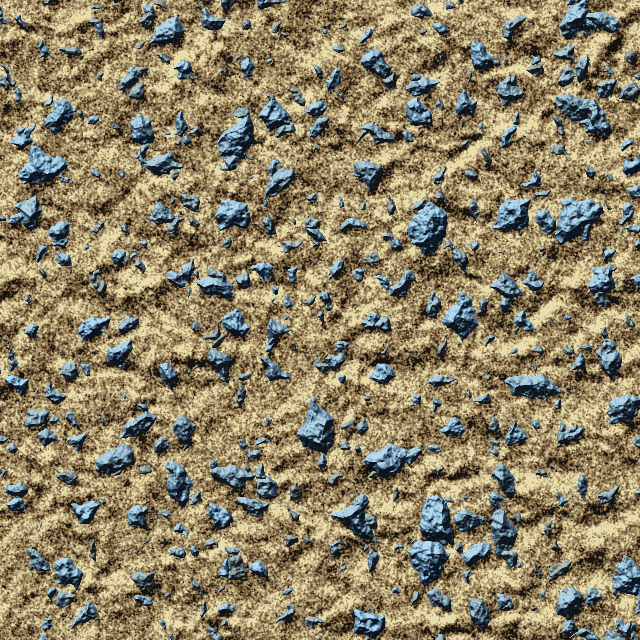
Give the GLSL for this texture, as a Shadertoy shader.

```glsl
// Draws rough tan sand strewn with chipped blue-grey stones, lit from the upper left.

const vec3 SAND_DEEP = vec3(0.08, 0.07, 0.06);
const vec3 SAND_BROWN = vec3(0.39, 0.30, 0.18);
const vec3 SAND_TAN = vec3(0.61, 0.52, 0.37);
const vec3 SAND_CREAM = vec3(0.80, 0.74, 0.56);
const vec3 STONE_DARK = vec3(0.04, 0.07, 0.11);
const vec3 STONE_MID = vec3(0.24, 0.38, 0.49);
const vec3 STONE_LIGHT = vec3(0.60, 0.76, 0.86);
const vec3 DUST = vec3(0.54, 0.55, 0.50);
const vec3 LIGHT = vec3(-0.32, 0.74, 0.58);

const float SAND_TONE = 0.71;      // mean brightness of the sand
const float RELIEF_SCALE = 24.0;   // sand lumps per canvas
const float RELIEF_GAIN = 3.6;
const float RELIEF_REACH = 0.009;
const float GRAIN_SCALE = 410.0;
const float GRAIN_GAIN = 0.95;
const float BIG_CELLS = 13.0;      // stone grid, cells per canvas
const float SMALL_CELLS = 26.0;
const float BIG_DENSITY = 0.74;
const float SMALL_DENSITY = 0.50;
const float CHIP_WARP = 0.017;     // irregularity of stone outlines
const float BURIAL = 0.003;        // depth of sand over the stones
const float ROUGHNESS = 0.021;
const float EDGE = 0.0016;
const float SHADOW_REACH = 0.008;
const int FACETS = 6;
const float TAU = 6.28319;

// Integer hash, three values from 0 to 1
vec3 hash3(vec2 cell, float seed) {
    uvec3 v = uvec3(ivec3(vec3(cell, seed)));
    v = v * 1664525u + 1013904223u;
    for (int i = 0; i < 2; i++) {
        v.x += v.y * v.z;
        v.y += v.z * v.x;
        v.z += v.x * v.y;
        v ^= v >> 16u;
    }
    return vec3(v & 65535u) / 65535.0;
}

float noise(vec2 p) {
    vec2 cell = floor(p), f = fract(p);
    f = f * f * (3.0 - 2.0 * f);
    float low = mix(hash3(cell, 1.0).x, hash3(cell + vec2(1, 0), 1.0).x, f.x);
    float high = mix(hash3(cell + vec2(0, 1), 1.0).x, hash3(cell + vec2(1, 1), 1.0).x, f.x);
    return mix(low, high, f.y);
}

float fbm(vec2 p, int octaves) {
    float sum = 0.0, amplitude = 0.5;
    for (int i = 0; i < octaves; i++) {
        sum += amplitude * noise(p);
        p = mat2(1.6, 1.2, -1.2, 1.6) * p + 7.3;
        amplitude *= 0.5;
    }
    return sum;
}

mat2 rotate(float angle) {
    float c = cos(angle), s = sin(angle);
    return mat2(c, s, -s, c);
}

// Faceted stones on a jittered grid: x = height, y = random value of the stone
vec2 stoneLayer(vec2 p, float cells, float density, float seed) {
    vec2 q = p * cells, best = vec2(-1.0, 0.0);
    for (int j = -1; j <= 1; j++)
    for (int i = -1; i <= 1; i++) {
        vec2 cell = floor(q) + vec2(i, j);
        vec3 place = hash3(cell, seed);
        if (place.z > density) continue;
        vec3 shape = hash3(cell, seed + 1.0);
        float radius = mix(0.25, 0.56, shape.x * sqrt(shape.x));
        vec2 d = rotate(shape.z * TAU) * (q - cell - 0.5 - 0.7 * (place.xy - 0.5));
        d.y *= mix(1.0, 1.9, shape.y);
        float top = radius * 0.55 + dot(d, place.xy - 0.5);
        for (int k = 0; k < FACETS; k++) {
            vec3 facet = hash3(cell, seed + 2.0 + float(k));
            float angle = (float(k) + 0.8 * facet.x) * TAU / float(FACETS);
            float inside = radius * mix(0.55, 1.1, facet.y) - dot(d, vec2(cos(angle), sin(angle)));
            top = min(top, inside * mix(0.6, 1.8, facet.z));
        }
        if (top > best.x) best = vec2(top, shape.y);
    }
    return vec2(best.x / cells, best.y);
}

// x = height above the sand, y = dustiness
vec2 stones(vec2 p) {
    vec2 warp = vec2(fbm(p * 42.0, 2), fbm(p * 42.0 + 31.7, 2)) - 0.37;
    vec2 q = p + 1.3 * CHIP_WARP * warp;
    vec2 big = stoneLayer(q, BIG_CELLS, BIG_DENSITY, 10.0);
    vec2 small = stoneLayer(q + 0.37, SMALL_CELLS, SMALL_DENSITY, 40.0);
    big.y *= 0.3;
    small.y = 0.1 + 0.6 * small.y;
    vec2 stone = big.x > small.x ? big : small;
    stone.x += ROUGHNESS * (fbm(p * 80.0, 3) - 0.42) * smoothstep(0.0, 0.006, stone.x);
    stone.x -= BURIAL * noise(p * 60.0 + 5.0);
    return stone;
}

// Rounded lumps bent by a slow warp so that no direction dominates
float sandHeight(vec2 p) {
    vec2 bend = vec2(noise(p * 17.0), noise(p * 17.0 + 13.1)) - 0.5;
    return fbm(rotate(0.4) * (p + 0.03 * bend) * RELIEF_SCALE, 3);
}

vec3 sandColor(float tone) {
    vec3 color = mix(SAND_DEEP, SAND_BROWN, clamp(tone * 3.0, 0.0, 1.0));
    color = mix(color, SAND_TAN, clamp(tone * 3.0 - 1.0, 0.0, 1.0));
    return mix(color, SAND_CREAM, clamp(tone * 3.0 - 2.0, 0.0, 1.6));
}

void mainImage(out vec4 fragColor, in vec2 fragCoord) {
    vec2 p = fragCoord / iResolution.y;
    vec2 toLight = normalize(LIGHT.xy);
    vec2 stone = stones(p);

    // Sand: lit lumps, fine grain and dark specks
    float relief = sandHeight(p) - sandHeight(p + RELIEF_REACH * toLight);
    float fine = noise(rotate(0.6) * p * GRAIN_SCALE) - 0.5;
    float coarse = noise(rotate(1.1) * p * GRAIN_SCALE * 0.6 + 9.0) - 0.5;
    float grain = fine + 0.45 * coarse;
    float speck = smoothstep(0.82, 0.93, noise(rotate(0.3) * p * GRAIN_SCALE * 0.8 + 17.0));
    float shadow = smoothstep(0.0, 0.008, stones(p + SHADOW_REACH * toLight).x);
    float tone = SAND_TONE + RELIEF_GAIN * relief + GRAIN_GAIN * grain - 0.4 * speck - 0.35 * shadow;
    vec3 color = sandColor(tone);

    // Stones: facets shaded by the slope of their height
    vec2 e = vec2(0.0018, 0.0);
    vec2 slope = vec2(stones(p + e.xy).x, stones(p + e.yx).x) - stone.x;
    float lit = max(dot(normalize(vec3(-slope / e.x, 1.0)), normalize(LIGHT)), 0.0);
    lit += 0.16 * grain;
    vec3 rock = mix(STONE_DARK, STONE_MID, clamp(lit / 0.42, 0.0, 1.0));
    rock = mix(rock, STONE_LIGHT, clamp((lit - 0.42) / 0.42, 0.0, 1.3));
    rock = mix(rock, DUST * (0.2 + lit), stone.y);
    color = mix(color, rock, smoothstep(0.0, EDGE, stone.x));

    fragColor = vec4(clamp(color, 0.0, 1.0), 1.0);
}
```
